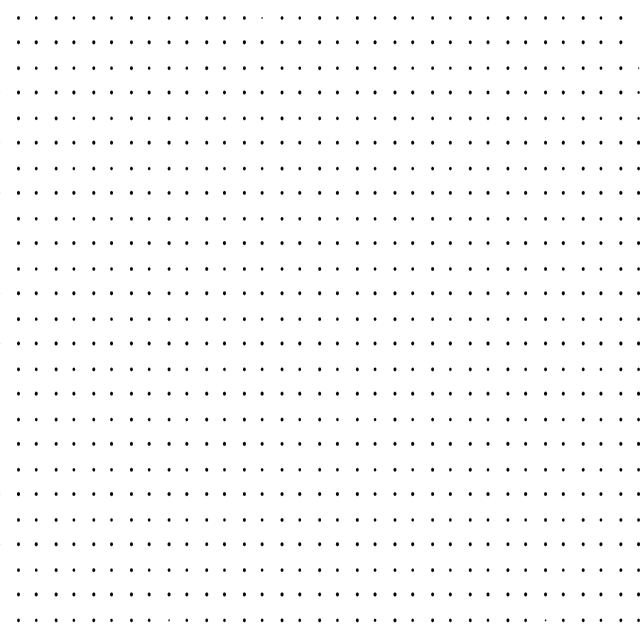
This pattern is drawn by a Shadertoy shader. Its source:

```glsl
const vec2 PITCH = vec2(1.0 / 17.0, 1.0 / 12.75); // one pair of columns, one pair of rows
const vec2 FIRST_DOT = vec2(0.0289, 0.0307);      // centre of the lower left dot
const vec2 PAIR_GAP = vec2(0.471, 0.516);         // second dot of a pair, as share of the pitch
const vec2 DOT_RADIUS = vec2(0.00222, 0.00282);
const float LAST_COLUMN = 33.0;
const float TOP_ROW = 24.0;
const float SIZE_JITTER = 0.08;
const float WORN_SHARE = 0.07;                    // share of worn dots in the outer rows
const float WORN_SIZE = 0.55;
const vec3 PAPER = vec3(1.0);
const vec3 INK = vec3(0.02);

float hash(vec2 p) {
    return fract(sin(dot(p, vec2(127.1, 311.7))) * 43758.5453);
}

// Relative dot size: alternating rows and columns plus a small jitter
float dotSize(vec2 id) {
    vec2 odd = mod(id, 2.0);
    float alternation = mix(1.0 - 0.09 * odd.x, 1.05, odd.y);
    return alternation + SIZE_JITTER * (hash(id) - 0.5);
}

// 1 for a whole dot, 0 for a missing one
float wear(vec2 id) {
    float whole = 1.0;
    bool outerRow = id.y < 0.5 || id.y > TOP_ROW - 0.5;
    if (outerRow && hash(id + 19.3) < WORN_SHARE) whole = WORN_SIZE;
    // the last column thins out towards the top
    if (id.x > LAST_COLUMN - 0.5)
        whole *= sqrt(clamp((TOP_ROW - 1.0 - id.y) / 4.0, 0.0, 1.0));
    return whole;
}

float ellipseDistance(vec2 p, vec2 radius) {
    return (length(p / radius) - 1.0) * min(radius.x, radius.y);
}

void mainImage(out vec4 fragColor, in vec2 fragCoord) {
    float pixel = 1.0 / iResolution.y;
    vec2 uv = fragCoord * pixel;

    // Nearest dot of the paired grid
    vec2 grid = (uv - FIRST_DOT) / PITCH;
    vec2 pair = floor(grid + 0.25);
    vec2 inPair = grid - pair;
    vec2 second = step(vec2(0.25), inPair);
    vec2 id = 2.0 * pair + second;
    vec2 local = (inPair - second * PAIR_GAP) * PITCH;

    // Smooth dot, paler where worn
    float whole = wear(id);
    vec2 radius = DOT_RADIUS * dotSize(id) * max(whole, 0.1);
    float d = ellipseDistance(local, radius);
    float coverage = clamp(0.5 - d / pixel, 0.0, 1.0) * smoothstep(0.0, 0.7, whole);

    fragColor = vec4(mix(PAPER, INK, coverage), 1.0);
}
```
